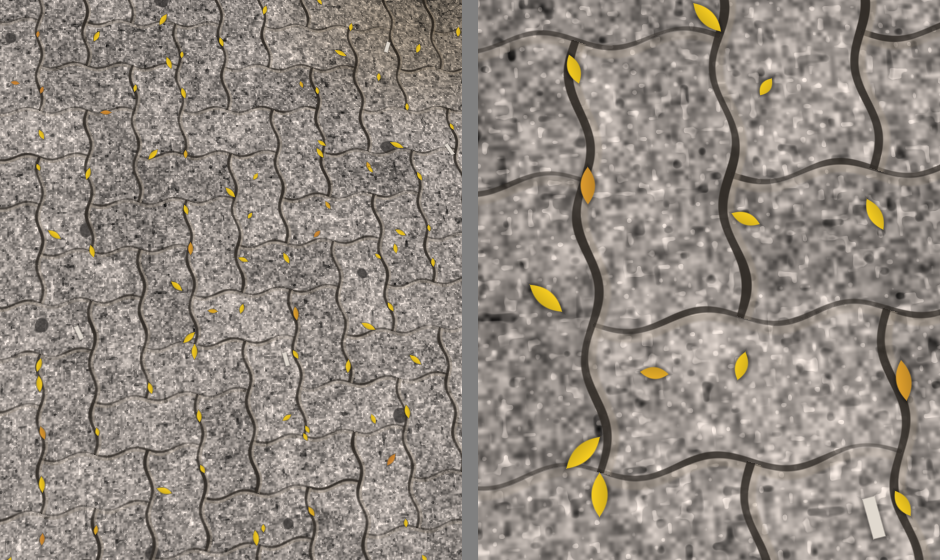
Left, the full canvas; right, a detail of the centre.
A Shadertoy shader for this texture:

```glsl
// Wavy interlocking concrete pavers laid in a 2:1 herringbone, strewn with small yellow leaves.
// A mild perspective grid is inverted, bent by sines, then cut into bricks by (column + row) mod 4;
// grain, gum stains, leaves and paper scraps come from hashed noise and hashed scatter grids.

#define ROWS_TALL 12.0     // canvas height in paver units
#define WAVE 0.062         // bend of the joints
#define JOINT_WIDTH 0.026  // half width of the dark gap
#define GRAIN 0.56         // contrast of the aggregate
#define LEAF_CHANCE 0.74
#define SCRAP_CHANCE 0.07
#define GUM_CHANCE 0.36
#define GAP_COLOR vec3(0.19, 0.17, 0.15)
#define RIDGE_COLOR vec3(0.62, 0.57, 0.51)
#define LEAF_COLOR vec3(0.95, 0.79, 0.13)
#define SCRAP_COLOR vec3(0.88, 0.85, 0.81)

const float TAU = 6.2831853;

float hash(vec2 p) {
    vec3 v = fract(p.xyx * vec3(0.1031, 0.1030, 0.0973));
    v += dot(v, v.yzx + 33.33);
    return fract((v.x + v.y) * v.z);
}

float noise(vec2 p) {
    vec2 i = floor(p), f = fract(p);
    f = f * f * (3.0 - 2.0 * f);
    return mix(mix(hash(i), hash(i + vec2(1, 0)), f.x),
               mix(hash(i + vec2(0, 1)), hash(i + vec2(1, 1)), f.x), f.y);
}

// Canvas position (y down) to column and row, by fixed-point iteration
vec2 paverGrid(vec2 p) {
    vec2 q = p;
    for (int n = 0; n < 7; n++) {
        q = vec2((p.x + 0.164 + 0.014 * q.y) / (1.009 + 0.0183 * q.y - 0.0066 * q.x),
                 (p.y - 0.42 - 0.0234 * q.x) / (0.953 - 0.0136 * q.x + 0.0117 * q.y));
    }
    return q;
}

vec3 concrete(vec2 q, float brickTone) {
    float grain = 0.5 * noise(q * 13.0) + 0.5 * noise(q * 27.0 + 9.0);
    float tone = 0.56 + 0.07 * (brickTone - 0.5) + GRAIN * (grain - 0.5);
    tone += 0.10 * (noise(q * 1.3 + 4.0) - 0.5) + 0.07 * (noise(q * 4.0) - 0.5);
    tone += 0.17 * smoothstep(0.70, 0.90, noise(q * 21.0 + 31.0));
    tone -= 0.20 * smoothstep(0.76, 0.93, noise(q * 11.0 + 57.0));
    return tone * vec3(1.035, 0.985, 0.95);
}

// Dark gap plus lit edge; s is the signed distance across the joint
vec3 drawJoint(vec3 col, float s, float width, float strength, float px) {
    float ridge = smoothstep(0.0, 0.02, s) * (1.0 - smoothstep(0.055, 0.085, s));
    col = mix(col, RIDGE_COLOR, 0.55 * strength * ridge);
    float gap = 1.0 - smoothstep(width - px, width + px, abs(s + 0.008));
    return mix(col, GAP_COLOR, strength * gap);
}

vec3 drawGum(vec3 col, vec2 q) {
    vec2 base = floor(q / 2.0);
    for (int n = 0; n < 9; n++) {
        vec2 cell = base + vec2(n % 3 - 1, n / 3 - 1);
        vec2 center = 2.0 * (cell + vec2(hash(cell + 11.0), hash(cell + 23.0)));
        float radius = mix(0.09, 0.18, hash(cell + 37.0));
        float d = length(q - center) - radius + 0.05 * (noise(q * 9.0) - 0.5);
        float mask = (1.0 - smoothstep(-0.025, 0.025, d)) * step(hash(cell + 41.0), GUM_CHANCE);
        col = mix(col, vec3(0.24, 0.23, 0.225) + 0.12 * (col - 0.5), 0.85 * mask);
    }
    return col;
}

// Leaves, half of them caught in the upright joints, and a few pale scraps
vec3 drawLitter(vec3 col, vec2 q, float px) {
    vec2 base = floor(q);
    for (int n = 0; n < 9; n++) {
        vec2 cell = base + vec2(n % 3 - 1, n / 3 - 1);
        float kind = hash(cell + 71.0), size = hash(cell + 83.0), hue = hash(cell + 97.0);
        if (kind > LEAF_CHANCE + SCRAP_CHANCE) continue;
        bool scrap = kind > LEAF_CHANCE;
        bool caught = !scrap && hash(cell + 101.0) < 0.55;
        vec2 center = cell + vec2(hash(cell + 113.0), hash(cell + 127.0));
        float angle = TAU * hash(cell + 131.0);
        if (caught) {
            center.x = cell.x + 0.03 - WAVE * sin(TAU * center.y);
            angle = 0.25 * TAU + 0.9 * (hash(cell + 139.0) - 0.6);
        }
        vec2 r = q - center;
        r = vec2(cos(angle) * r.x + sin(angle) * r.y, cos(angle) * r.y - sin(angle) * r.x);
        float len = mix(0.07, 0.155, size);
        float leaf = abs(r.y) - mix(0.034, 0.055, size) * (1.0 - r.x * r.x / (len * len));
        vec2 box = abs(r) - vec2(0.14, 0.042);
        float d = scrap ? max(box.x, box.y) : leaf;
        vec3 tint = mix(LEAF_COLOR, vec3(0.82, 0.53, 0.20), smoothstep(0.65, 1.0, hue));
        tint = scrap ? SCRAP_COLOR : tint * (0.94 + 1.6 * r.y);
        col *= 1.0 - 0.3 * (1.0 - smoothstep(0.0, 0.035, d));
        col = mix(col, tint, 1.0 - smoothstep(-px, px, d));
    }
    return col;
}

void mainImage(out vec4 fragColor, in vec2 fragCoord) {
    float px = ROWS_TALL / iResolution.y;
    vec2 p = vec2(fragCoord.x, iResolution.y - fragCoord.y) * px;
    vec2 q = paverGrid(p);

    // Herringbone: phases 0,1 form a lying brick, 2,3 a standing one
    vec2 w = q + WAVE * vec2(sin(TAU * q.y), -sin(TAU * q.x));
    vec2 id = floor(w), near = fract(w), far = 1.0 - near;
    float phase = mod(id.x + id.y - 2.0, 4.0);
    if (phase < 0.5) far.x = 1.0;
    else if (phase < 1.5) { near.x = 1.0; id.x -= 1.0; }
    else if (phase < 2.5) far.y = 1.0;
    else { near.y = 1.0; id.y -= 1.0; }
    vec2 s = mix(-far, near, vec2(lessThan(near, far)));

    // Surface, then joints of uneven width and depth
    vec3 col = concrete(q, hash(id + 5.0));
    float wear = noise(q * 2.6 + 17.0);
    col = drawGum(col, q);
    col = drawJoint(col, s.y, JOINT_WIDTH * mix(0.4, 1.0, wear), mix(0.35, 0.95, wear), px);
    col = drawJoint(col, s.x, JOINT_WIDTH * mix(0.8, 1.4, wear), mix(0.75, 1.0, wear), px);

    // Damp brown patch toward the upper right
    float damp = 1.0 - smoothstep(0.5, 3.6, length((p - vec2(9.4, 0.3)) * vec2(0.8, 1.2)));
    col *= mix(vec3(1.0), vec3(0.83, 0.80, 0.74), damp);

    col = drawLitter(col, q, px);
    fragColor = vec4(clamp(col, 0.0, 1.0), 1.0);
}
```
